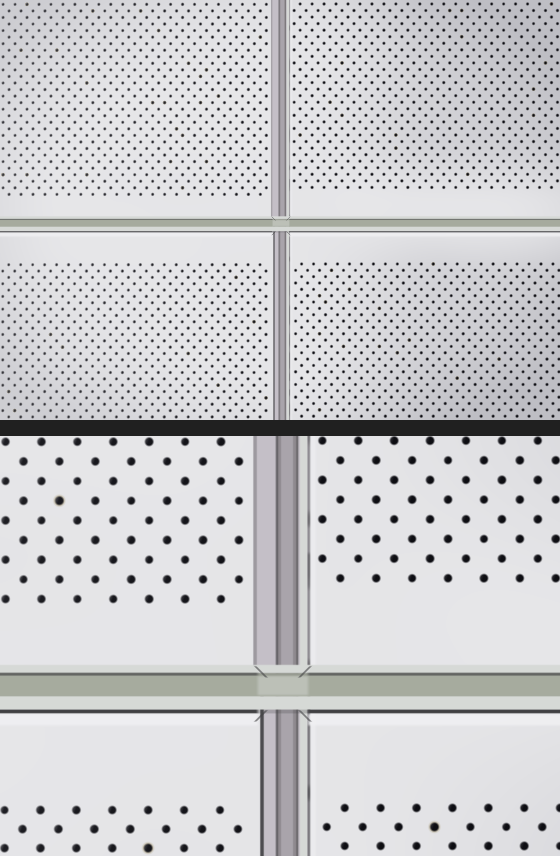
Top: the whole. Bottom: its middle third, enlarged.
This texture is drawn by a Shadertoy shader. Its source:

```glsl
const vec2 CROSS = vec2(0.669, 0.462);
const float COLUMN_PITCH = 0.0285;
const float HOLE_RADIUS = 0.0032;
const float SOFTNESS = 0.0008;
const vec3 PANEL_LIGHT = vec3(0.90, 0.90, 0.91);
const vec3 PANEL_SHADE = vec3(0.785, 0.785, 0.805);
const vec3 LAVENDER = vec3(0.77, 0.75, 0.78);
const vec3 CHANNEL_GREY = vec3(0.56, 0.54, 0.56);
const vec3 GREEN_GREY = vec3(0.65, 0.67, 0.62);
const vec3 LIP_WHITE = vec3(0.84, 0.85, 0.84);
const vec3 HIGHLIGHT = vec3(0.94, 0.94, 0.95);
const vec3 SEAM_DARK = vec3(0.25, 0.25, 0.26);
const vec3 HOLE_BLACK = vec3(0.05, 0.05, 0.07);
const vec3 RUST = vec3(0.60, 0.53, 0.34);

float hash(vec2 p) {
    vec3 q = fract(vec3(p.xyx) * 0.1031);
    q += dot(q, q.yzx + 33.33);
    return fract((q.x + q.y) * q.z);
}

float noise(vec2 p) {
    vec2 i = floor(p), f = fract(p);
    f = f * f * (3.0 - 2.0 * f);
    return mix(mix(hash(i), hash(i + vec2(1, 0)), f.x),
               mix(hash(i + vec2(0, 1)), hash(i + vec2(1, 1)), f.x), f.y);
}

// Soft coverage of the interval lo..hi
float band(float x, float lo, float hi, float aa) {
    return smoothstep(lo - aa, lo + aa, x) - smoothstep(hi - aa, hi + aa, x);
}

// Sheet tone: bright middle, dim corners, cooler right side
vec3 panelColour(vec2 p, float aspect) {
    vec2 c = (p - vec2(0.5 * aspect, 0.5)) / vec2(0.5 * aspect, 0.5);
    float shade = 0.85 * smoothstep(0.5, 1.9, dot(c, c));
    shade += 0.68 * smoothstep(0.05, 0.6, c.x) * smoothstep(0.02, 0.35, abs(c.y));
    shade += 0.10 * (noise(p * 7.0) - 0.5);
    return mix(PANEL_LIGHT, PANEL_SHADE, clamp(shade, 0.0, 1.35));
}

// First row of holes beside the joint, for each of the four panels
vec2 holeAnchor(bool right, bool upper) {
    if (upper) return right ? vec2(0.743, 0.5538) : vec2(0.6198, 0.5373);
    return right ? vec2(0.7465, 0.3715) : vec2(0.448, 0.3698);
}

// Staggered perforation with small differences between holes
vec3 perforate(vec3 colour, vec2 p, float aa) {
    bool right = p.x > CROSS.x, upper = p.y > CROSS.y;
    vec2 anchor = holeAnchor(right, upper);
    float rowPitch = upper ? 0.0156 : 0.0151;
    float row = floor((p.y - anchor.y) / rowPitch + 0.5);
    float stagger = 0.5 * mod(abs(row), 2.0);
    float column = floor((p.x - anchor.x) / COLUMN_PITCH - stagger + 0.5);
    vec2 centre = anchor + vec2((column + stagger) * COLUMN_PITCH, row * rowPitch);
    bool inside = (upper ? row >= 0.0 : row <= 0.0)
               && (right ? centre.x > 0.690 : centre.x < 0.642);
    if (!inside) return colour;

    float seed = hash(vec2(column, row) + (right ? 211.0 : 97.0) + (upper ? 53.0 : 0.0));
    float radius = HOLE_RADIUS * (0.95 + 0.1 * seed);
    vec2 d = p - centre;
    float r = length(d);
    float side = smoothstep(0.0, 0.8, p.x);
    vec3 depth = mix(vec3(0.21, 0.21, 0.23), HOLE_BLACK, side);
    depth += 0.25 * smoothstep(0.0, radius, 0.4 * d.y - d.x) * (1.0 - 0.6 * side);
    float stain = step(0.98, seed) * smoothstep(radius * 1.7, radius * 0.9, r);
    colour = mix(colour, RUST, 0.45 * stain);
    return mix(colour, depth, 1.0 - smoothstep(radius - aa, radius + aa, r));
}

// Upright channel: side walls, recessed floor and thin seams
vec3 uprightJoint(vec3 colour, vec2 p, float aa) {
    bool upper = p.y > CROSS.y;
    float left = upper ? 0.6455 : 0.651;
    colour = mix(colour, LAVENDER, band(p.x, left, 0.690, aa));
    colour = mix(colour, CHANNEL_GREY, band(p.x, 0.6640, 0.6810, aa));
    colour = mix(colour, LAVENDER * 0.86, band(p.x, 0.6675, 0.6770, aa));
    colour = mix(colour, SEAM_DARK, 0.55 * band(p.x, 0.6632, 0.6652, aa));
    colour = mix(colour, SEAM_DARK, 0.45 * band(p.x, 0.6795, 0.6812, aa));
    colour = mix(colour, LIP_WHITE, band(p.x, 0.6825, 0.6885, aa));
    colour = mix(colour, SEAM_DARK, (upper ? 0.3 : 0.9) * band(p.x, left, left + 0.0028, aa));
    float grime = smoothstep(0.45, 0.8, noise(vec2(3.0, p.y * 60.0)));
    float seam = (upper ? 0.4 : 0.55) + 0.25 * grime;
    colour = mix(colour, SEAM_DARK, seam * band(p.x, 0.6885, 0.6908, aa));
    return mix(colour, HIGHLIGHT, 0.6 * band(p.x, 0.6912, 0.6950, 2.0 * aa));
}

// Level channel: green floor between pale lips, passing over the upright
vec3 levelJoint(vec3 colour, vec2 p, float aa) {
    vec2 d = abs(p - CROSS);
    float onPanel = smoothstep(0.018, 0.022, d.x);
    colour = mix(colour, LIP_WHITE, band(p.y, 0.478, 0.485, aa));
    colour = mix(colour, GREEN_GREY, band(p.y, 0.4595, 0.4785, aa));
    colour = mix(colour, LIP_WHITE, 0.45 * (1.0 - onPanel) * band(p.y, 0.461, 0.476, 2.0 * aa));
    colour = mix(colour, SEAM_DARK, (0.15 + 0.5 * onPanel) * band(p.y, 0.4765, 0.4788, aa));
    colour = mix(colour, LIP_WHITE, band(p.y, 0.4495, 0.4600, aa));
    colour = mix(colour, SEAM_DARK, (0.25 + 0.75 * onPanel) * band(p.y, 0.4465, 0.4495, aa));
    colour = mix(colour, HIGHLIGHT, 0.85 * onPanel * band(p.y, 0.437, 0.446, 2.0 * aa));
    // Diagonal folds at the four corners
    float fold = band(d.x - d.y, -0.001, 0.001, aa) * band(d.y, 0.013, 0.022, aa);
    return mix(colour, SEAM_DARK, 0.6 * fold);
}

void mainImage(out vec4 fragColor, in vec2 fragCoord) {
    vec2 p = fragCoord / iResolution.y;
    float aa = max(SOFTNESS, 0.75 / iResolution.y);
    vec3 colour = panelColour(p, iResolution.x / iResolution.y);
    colour = perforate(colour, p, 1.3 * aa);
    colour = uprightJoint(colour, p, aa);
    colour = levelJoint(colour, p, aa);
    fragColor = vec4(clamp(colour, 0.0, 1.0), 1.0);
}
```
